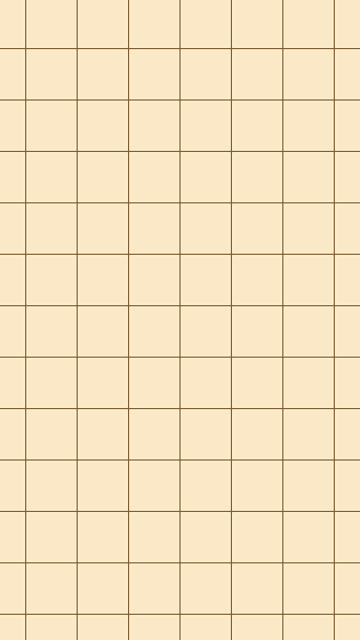
A WebGL 2 fragment shader for this pattern:

```glsl
#version 300 es
precision highp float;
// Cream paper ruled with a thin brown square grid.
// Each cell carries one centred line per axis; a faint pale fringe
// flanks the lines, and box-filtered coverage smooths every edge.

#define CELLS_ACROSS 7.0
#define LINE_WIDTH   0.0034
#define FRINGE_WIDTH 0.0118
#define PAPER_COLOR  vec3(0.98, 0.91, 0.78)
#define FRINGE_COLOR vec3(1.00, 0.95, 0.81)
#define LINE_COLOR   vec3(0.49, 0.37, 0.21)

uniform vec2 u_resolution;
out vec4 fragColor;

// Share of a pixel covered by a band centred at zero, per axis
vec2 bandCoverage(vec2 offset, float width, float pixel) {
    vec2 halfWidth = vec2(0.5 * width);
    vec2 upper = clamp(offset + 0.5 * pixel, -halfWidth, halfWidth);
    vec2 lower = clamp(offset - 0.5 * pixel, -halfWidth, halfWidth);
    return (upper - lower) / pixel;
}

// Union of the vertical and horizontal bands
float gridCoverage(vec2 offset, float width, float pixel) {
    vec2 gap = 1.0 - bandCoverage(offset, width, pixel);
    return 1.0 - gap.x * gap.y;
}

void main() {
    // Canvas width is one unit, so cells stay square
    float pixel = 1.0 / u_resolution.x;
    vec2 position = gl_FragCoord.xy * pixel;

    // Signed distance to the nearest line on each axis
    vec2 offset = (fract(position * CELLS_ACROSS) - 0.5) / CELLS_ACROSS;

    // Paper, then fringe, then lines
    vec3 color = PAPER_COLOR;
    color = mix(color, FRINGE_COLOR, gridCoverage(offset, FRINGE_WIDTH, pixel));
    color = mix(color, LINE_COLOR, gridCoverage(offset, LINE_WIDTH, pixel));
    fragColor = vec4(color, 1.0);
}
```
